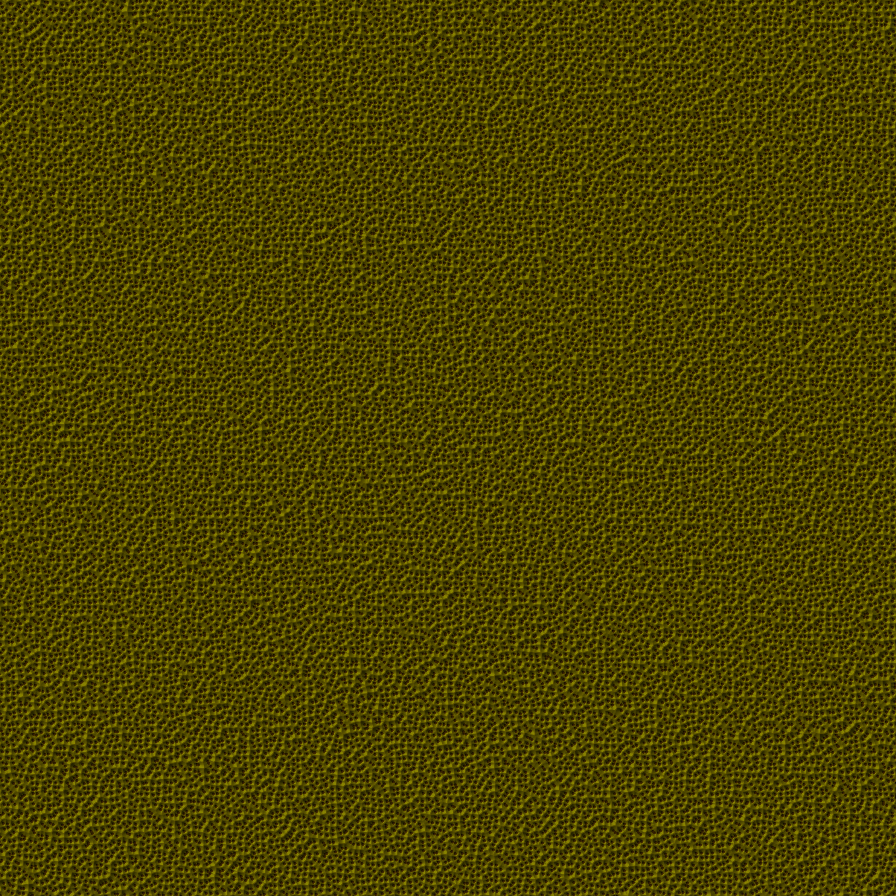
Write a WebGL 1 fragment shader that draws this texture.

```glsl
precision highp float;

uniform vec2 u_resolution;

const float GRAINS_ACROSS = 154.0;
const float JITTER = 0.84;
const float BEVEL = 0.15;
const vec2 TO_LIGHT = vec2(-0.707, 0.707);

const vec3 PIT_BROWN = vec3(0.185, 0.117, 0.0);
const vec3 RIDGE_OLIVE = vec3(0.318, 0.290, 0.0);
const vec3 GLINT_YELLOW = vec3(0.05, 0.07, 0.0);

vec2 hash2(vec2 cell) {
  vec3 q = fract(cell.xyx * vec3(0.1031, 0.1030, 0.0973));
  q += dot(q, q.yzx + 33.33);
  return fract((q.xx + q.yz) * q.zy);
}

// Cellular height: zero at the pit centres, rising to the ridges between them
float cellHeight(vec2 p, float jitter) {
  vec2 cell = floor(p);
  vec2 local = p - cell;
  float nearest = 4.0;
  for (int y = -1; y <= 1; y++) {
    for (int x = -1; x <= 1; x++) {
      vec2 offset = vec2(float(x), float(y));
      vec2 pit = 0.5 + jitter * (hash2(cell + offset) - 0.5);
      vec2 toPit = offset + pit - local;
      nearest = min(nearest, dot(toPit, toPit));
    }
  }
  return sqrt(nearest);
}

// Slope towards the light, from -1 in full shade to 1 when fully lit
float emboss(vec2 p, vec2 toLight, float reach) {
  float behind = cellHeight(p - toLight * reach, JITTER);
  float ahead = cellHeight(p + toLight * reach, JITTER);
  return (behind - ahead) / (2.0 * reach);
}

vec3 shadeGrain(float height, float slope) {
  float ridge = smoothstep(0.20, 0.31, height);
  float relief = slope * mix(0.5, 1.0, abs(slope));
  float depth = mix(0.68, 0.54, ridge);
  vec3 base = mix(PIT_BROWN, RIDGE_OLIVE, ridge);
  float glint = ridge * smoothstep(0.55, 1.0, slope);
  return base * (1.0 + depth * relief) + GLINT_YELLOW * glint;
}

void main() {
  vec2 uv = gl_FragCoord.xy / min(u_resolution.x, u_resolution.y);
  vec2 p = uv * GRAINS_ACROSS;
  float slope = emboss(p, TO_LIGHT, BEVEL);
  gl_FragColor = vec4(shadeGrain(cellHeight(p, JITTER), slope), 1.0);
}
```
